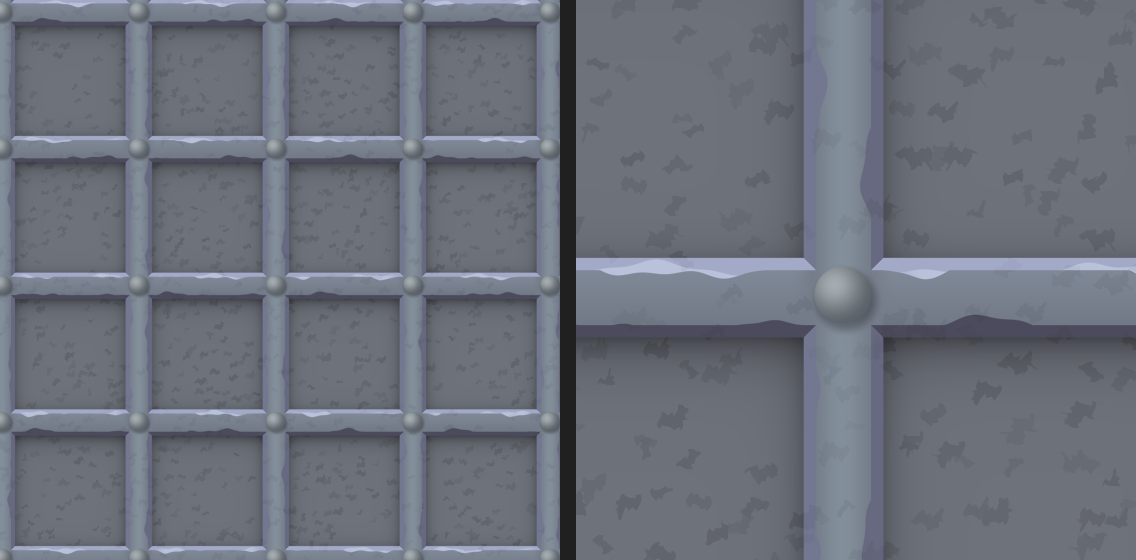
Left: the whole. Right: its middle third, enlarged.
Reproduce this pattern procedurally as a WebGL 2 fragment shader.

```glsl
#version 300 es
precision highp float;
// Riveted steel lattice with worn bevels over recessed, mottled square panels.
uniform vec2 u_resolution;
out vec4 fragColor;

// Layout: pitch and origin in canvas units, the rest in units of one cell
const vec2 PITCH = vec2(0.2447, 0.2441);
const vec2 ORIGIN = vec2(0.0027, 0.0030);
const vec2 PANEL_CENTER = vec2(0.502, 0.493);
const float PANEL_HALF = 0.403;
const float BEVEL = 0.030;
const float WEAR = 0.016;
const float RIVET_RADIUS = 0.069;
const float FLAKE_SCALE = 11.0;
const float TAU = 6.2831853;

// Colours
const vec3 PANEL = vec3(0.430, 0.447, 0.480);
const vec3 BAR = vec3(0.475, 0.508, 0.562);
const vec3 BAR_LIGHT = vec3(0.510, 0.555, 0.605);
const vec3 BEVEL_DARK = vec3(0.295, 0.295, 0.365);
const vec3 BEVEL_LIGHT = vec3(0.640, 0.665, 0.785);
const vec3 BEVEL_LEFT = vec3(0.400, 0.410, 0.500);
const vec3 BEVEL_RIGHT = vec3(0.450, 0.465, 0.565);
const vec3 CHIP = vec3(0.760, 0.790, 0.880);
const vec3 RIVET_DARK = vec3(0.360, 0.385, 0.410);
const vec3 RIVET_LIGHT = vec3(0.640, 0.675, 0.690);

float hash(vec2 p) {
    vec3 q = fract(p.xyx * vec3(0.1031, 0.1030, 0.0973));
    q += dot(q, q.yzx + 33.33);
    return fract((q.x + q.y) * q.z);
}

// Irregular outline along an edge, different for every seed
float wave(float t, float seed) {
    float phase = seed * TAU;
    return sin(t * 9.0 + phase) + 0.6 * sin(t * 21.0 + phase * 5.3)
         + 0.3 * sin(t * 47.0 + phase * 9.1);
}

// Cellular flakes: one jagged, slanted ellipse per grid square
float flakes(vec2 p, float blur) {
    vec2 cell = floor(p);
    float cover = 0.0;
    for (int j = -1; j <= 1; j++)
    for (int i = -1; i <= 1; i++) {
        vec2 id = cell + vec2(i, j);
        float r = hash(id + 71.0);
        vec2 d = p - id - vec2(hash(id + 13.0), hash(id + 37.0));
        float a = 0.6 + 1.8 * (r - 0.5);
        d = mat2(cos(a), -sin(a), sin(a), cos(a)) * d;
        d += 0.09 * sin(d.yx * vec2(13.0, 11.0) + r * 40.0);
        d.y += 0.05 * sin(d.x * 25.0 + r * 90.0);
        float size = mix(0.22, 0.50, hash(id + 5.0));
        float density = 0.58 + 0.2 * sin(id.x * 0.53 + 1.7 * sin(id.y * 0.37));
        float shape = size - length(d * vec2(1.0, 2.0));
        float strength = step(r, density) * mix(0.45, 1.0, hash(id + 91.0));
        cover = max(cover, strength * smoothstep(-blur, blur, shape));
    }
    return cover;
}

void main() {
    vec2 g = (gl_FragCoord.xy / u_resolution - ORIGIN) / PITCH;
    vec2 id = floor(g);
    vec2 q = g - id - PANEL_CENTER;
    vec2 knot = g - floor(g + 0.5);
    float px = 0.8 / (min(u_resolution.x, u_resolution.y) * PITCH.x);
    float stain = flakes(g * FLAKE_SCALE, px * FLAKE_SCALE + 0.02);

    // Recessed panel with soft shadows cast by the frame
    vec2 inset = max(PANEL_HALF - abs(q), 0.0);
    float topGap = max(PANEL_HALF - q.y, 0.0);
    float shade = 1.0 - 0.30 * exp(-topGap / 0.060);
    shade *= 1.0 - 0.23 * exp(-inset.x / 0.040);
    shade *= 1.0 - 0.14 * exp(-inset.y / 0.035);
    vec3 panel = PANEL * shade * (1.0 - 0.12 * stain);

    // Rounded bars: uprights are lighter, crossbars darken downwards
    float across = abs(knot.x) / 0.07;
    vec3 upright = mix(BAR_LIGHT, BAR * 0.96, smoothstep(0.1, 1.1, across));
    vec3 crossbar = BAR * (1.0 + 0.9 * knot.y);
    vec3 bar = mix(upright, crossbar, smoothstep(0.06, 0.13, abs(knot.x))
             * (1.0 - smoothstep(0.07, 0.10, abs(knot.y))));
    bar *= 1.0 - 0.06 * stain;

    // Mitred bevel with a worn outer edge
    bool upSide = abs(q.x) > abs(q.y);
    float along = upSide ? q.y : q.x;
    float side = upSide ? step(0.0, q.x) : 2.0 + step(0.0, q.y);
    float seed = hash(id + side * 17.0 + 3.0);
    float taper = 1.0 - smoothstep(0.30, 0.41, abs(along));
    float worn = max(wave(along, seed) - 0.1, 0.0) * taper;
    float rim = max(abs(q.x), abs(q.y)) - PANEL_HALF;
    float width = BEVEL + WEAR * worn;
    vec3 level = mix(BEVEL_LIGHT, BEVEL_DARK, step(0.0, q.y));
    float chip = smoothstep(-px, px, rim - BEVEL + 0.014 * wave(along, seed + 0.13));
    level = mix(level, CHIP, chip * taper * 0.75 * step(q.y, 0.0));
    vec3 plumb = mix(BEVEL_LEFT, BEVEL_RIGHT, step(0.0, q.x));
    vec3 bevel = mix(level, plumb, smoothstep(-px, px, abs(q.x) - abs(q.y)));
    bevel *= 1.0 - 0.05 * stain;

    vec3 color = mix(bevel, bar, smoothstep(-px, px, rim - width));
    color = mix(panel, color, smoothstep(-px, px, rim));

    // Domed rivet and its shadow, lit from the upper left
    float shadow = length(knot - vec2(0.008, -0.014)) - RIVET_RADIUS;
    color *= 1.0 - 0.28 * (1.0 - smoothstep(-0.015, 0.022, shadow));
    float glow = length(knot - vec2(-0.020, 0.024)) / RIVET_RADIUS;
    vec3 rivet = mix(RIVET_LIGHT, RIVET_DARK, smoothstep(0.0, 1.45, glow));
    color = mix(rivet, color, smoothstep(-px, px, length(knot) - RIVET_RADIUS));

    fragColor = vec4(color, 1.0);
}
```
